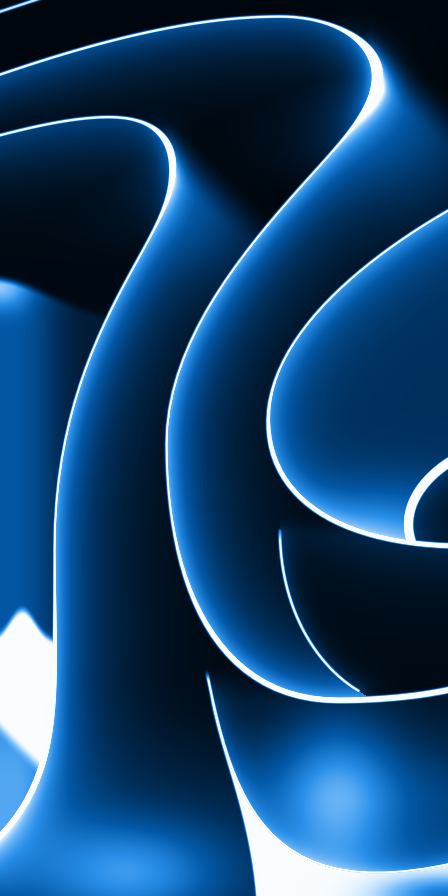
Write a WebGL 1 fragment shader that draws this background.

```glsl
precision highp float;
uniform vec2 u_resolution;

const vec3 INK = vec3(0.0, 0.025, 0.05);
const vec3 NAVY = vec3(0.0, 0.19, 0.37);
const vec3 COBALT = vec3(0.01, 0.35, 0.66);
const vec3 AZURE = vec3(0.16, 0.56, 0.91);
const vec3 SKY = vec3(0.47, 0.74, 0.98);
const vec3 GLEAM = vec3(0.98, 0.99, 1.0);

float ramp(float a, float b, float x) { return clamp((x - a) / (b - a), 0.0, 1.0); }
float nearest(float a, float b) { return abs(a) < abs(b) ? a : b; }
float side(float d, float soft) { return smoothstep(-soft, soft, d); }
float rim(float d, float w, float soft) { return 1.0 - smoothstep(w - soft, w + soft, abs(d)); }
float glow(float d, float reach) { return exp(-abs(d) / reach); }
float spot(vec2 p, vec2 center, vec2 radius) {
  vec2 q = (p - center) / radius;
  return exp(-dot(q, q));
}
// Lit area below a peaked fold
float fold(vec2 p, vec2 apex) {
  return smoothstep(0.0, -0.14, p.y - apex.y + 0.9 * abs(p.x - apex.x));
}
// Light level to colour
vec3 palette(float light) {
  vec3 c = mix(INK, NAVY, ramp(0.0, 0.28, light));
  c = mix(c, COBALT, ramp(0.28, 0.5, light));
  c = mix(c, AZURE, ramp(0.5, 0.7, light));
  c = mix(c, SKY, ramp(0.7, 0.85, light));
  return mix(c, GLEAM, ramp(0.85, 1.0, light));
}
// Signed distance to a cubic curve, positive on the left of its travel
float curve(vec2 p, vec2 a, vec2 b, vec2 c, vec2 d) {
  float best = 10.0;
  vec2 from = a;
  for (int i = 1; i <= 26; i++) {
    float t = float(i) / 26.0, s = 1.0 - t;
    vec2 to = s * s * s * a + 3.0 * s * t * (s * b + t * c) + t * t * t * d;
    vec2 e = to - from, q = p - from;
    float dist = length(q - e * clamp(dot(q, e) / dot(e, e), 0.0, 1.0));
    if (dist < abs(best)) best = e.x * q.y - e.y * q.x < 0.0 ? -dist : dist;
    from = to;
  }
  return best;
}

float bigRibbon(vec2 p) {
  vec2 top = vec2(0.625, 1.963), bend = vec2(0.828, 1.773);
  vec2 waist = vec2(0.372, 1.01), base = vec2(0.755, 0.437);
  float d = curve(p, vec2(-0.03, 1.823), vec2(0.23, 1.914), vec2(0.44, 1.963), top);
  d = nearest(d, curve(p, top, vec2(0.77, 1.963), vec2(0.885, 1.883), bend));
  d = nearest(d, curve(p, bend, vec2(0.755, 1.635), vec2(0.372, 1.349), waist));
  d = nearest(d, curve(p, waist, vec2(0.372, 0.698), vec2(0.482, 0.437), base));
  return nearest(d, curve(p, base, vec2(0.86, 0.437), vec2(0.96, 0.448), vec2(1.04, 0.469)));
}
float leftRibbon(vec2 p) {
  vec2 top = vec2(0.273, 1.737), bend = vec2(0.385, 1.604), waist = vec2(0.122, 0.776);
  float d = curve(p, vec2(-0.03, 1.69), vec2(0.08, 1.72), vec2(0.195, 1.745), top);
  d = nearest(d, curve(p, top, vec2(0.352, 1.729), vec2(0.393, 1.682), bend));
  d = nearest(d, curve(p, bend, vec2(0.372, 1.453), vec2(0.122, 1.245), waist));
  return nearest(d, curve(p, waist, vec2(0.122, 0.437), vec2(0.143, 0.255), vec2(-0.03, 0.104)));
}
float rightLobe(vec2 p) {
  vec2 tip = vec2(0.599, 1.062);
  float d = curve(p, vec2(1.04, 1.552), vec2(0.833, 1.44), vec2(0.599, 1.258), tip);
  return nearest(d, curve(p, tip, vec2(0.599, 0.88), vec2(0.77, 0.781), vec2(1.04, 0.781)));
}

// Hollow within the left ribbon
float leftHollow(vec2 p, float ribbon, float soft) {
  float light = 0.02 + 0.36 * glow(ribbon, 0.1) * smoothstep(1.4, 1.7, p.y);
  float hill = curve(p, vec2(-0.03, 1.38), vec2(0.065, 1.38), vec2(0.117, 1.318), vec2(0.25, 1.29));
  float body = 0.14 + 0.34 * smoothstep(0.2, 0.03, p.x) + 0.4 * spot(p, vec2(0.0, 1.36), vec2(0.07, 0.05));
  body += 0.3 * smoothstep(0.65, 0.25, p.y);
  light = mix(light, body, side(-hill, 0.012));
  float crest = 0.57 + 0.07 * spot(p, vec2(0.05, p.y), vec2(0.04, 1.0));
  return mix(light, 1.0, side(crest - p.y, 0.01 + soft) * side(p.y + p.x - 0.372, 0.02 + soft));
}
// Sheet between both ribbons, with the bright pool at its foot
float middleSheet(vec2 p, float big, float left, float soft) {
  float light = 0.45 * glow(big, 0.08) * smoothstep(1.55, 1.82, p.y);
  float body = 0.6 * glow(left, 0.115) + 0.2 * glow(left, 0.025);
  light += (body + 0.16 * spot(p, vec2(0.48, 1.5), vec2(0.12, 0.14))) * fold(p, vec2(0.38, 1.74));
  light += 0.48 * spot(p, vec2(0.3, 0.05), vec2(0.22, 0.12)) + 0.2 * smoothstep(0.5, 0.1, p.y);
  vec2 start = vec2(0.461, 0.503);
  float pool = curve(p, start, vec2(0.521, 0.203), vec2(0.6, -0.03), vec2(1.04, 0.08));
  float seam = curve(p, start, vec2(0.476, 0.333), vec2(0.56, 0.203), vec2(0.573, -0.03));
  float panel = 0.1 + 0.27 * smoothstep(0.45, 0.2, p.y) + 0.3 * glow(pool, 0.03);
  panel += 0.45 * spot(p, vec2(0.755, 0.23), vec2(0.14, 0.21));
  light = mix(light, panel, side(pool, soft) * smoothstep(0.52, 0.42, p.y));
  float below = smoothstep(0.51, 0.48, p.y);
  float white = side(seam, soft) * side(-pool, soft) * below;
  light = mix(light, 1.0 - 0.4 * spot(p, vec2(1.0, 0.0), vec2(0.13, 0.04)), white);
  return max(light, rim(pool, 0.004, soft) * below);
}
// Outer sheet holding the right lobe
float rightSheet(vec2 p, float big, float soft) {
  float light = 0.62 * glow(big, 0.115) + 0.2 * glow(big, 0.025);
  light = (light + 0.2 * spot(p, vec2(0.93, 1.68), vec2(0.17, 0.18))) * fold(p, vec2(0.83, 1.95));
  light = max(light, 0.95 * rim(p.y - 1.974 - 0.33 * p.x, 0.004, soft));
  float lobe = rightLobe(p);
  float crease = curve(p, vec2(0.625, 0.815), vec2(0.625, 0.646), vec2(0.703, 0.516), vec2(0.8, 0.458));
  float low = smoothstep(0.85, 0.79, p.y);
  float under = 0.02 + 0.2 * glow(lobe, 0.08) + 0.3 * glow(crease, 0.02);
  light = max(mix(light, under, side(crease, soft) * low), rim(crease, 0.004, soft) * low);
  float inside = 0.27 + 0.48 * glow(lobe, 0.055) + 0.22 * spot(p, vec2(0.87, 0.84), vec2(0.17, 0.1));
  float curl = curve(p, vec2(1.04, 0.997), vec2(0.95, 0.958), vec2(0.88, 0.875), vec2(0.911, 0.786));
  inside = mix(inside, 0.08 + 0.4 * glow(curl, 0.04), side(curl, soft));
  inside = max(inside, rim(curl - 0.008, 0.012, soft));
  light = mix(light, inside, side(lobe, soft));
  return max(light, rim(lobe, 0.004 + 0.003 * smoothstep(1.2, 0.95, p.y), soft));
}

void main() {
  vec2 p = gl_FragCoord.xy / u_resolution * vec2(1.0, 2.0);
  float soft = 1.3 / u_resolution.x, big = bigRibbon(p), left = leftRibbon(p);
  float light = mix(middleSheet(p, big, left, soft), rightSheet(p, big, soft), side(big, soft));
  light = mix(leftHollow(p, left, soft), light, side(left, soft));
  // Bright ribbon edges, thicker where they turn
  float bigBend = spot(p, vec2(0.84, 1.83), vec2(0.1)), leftBend = spot(p, vec2(0.38, 1.64), vec2(0.06, 0.1));
  float bigWidth = 0.004 + 0.011 * bigBend + 0.004 * smoothstep(0.9, 0.5, p.y);
  float leftWidth = 0.004 + 0.006 * leftBend + 0.005 * smoothstep(0.8, 0.3, p.y);
  light += 0.5 * bigBend * glow(big, 0.035) + 0.3 * leftBend * glow(left, 0.025);
  light = max(light, max(rim(big, bigWidth, soft), rim(left, leftWidth, soft)));
  gl_FragColor = vec4(palette(light), 1.0);
}
```
